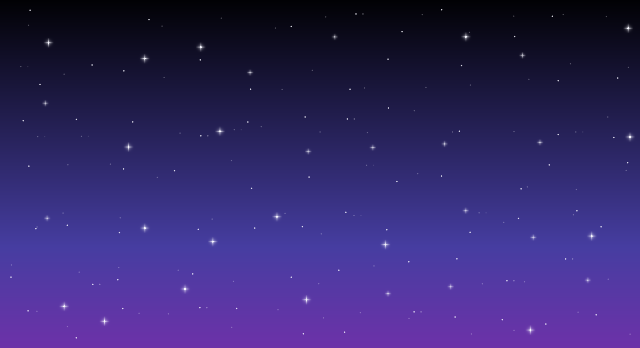
A Shadertoy shader for this background:

```glsl
// A twilight sky, black at the top through indigo to violet at the bottom,
// sprinkled with dots and four-pointed sparkles. Each star layer is a jittered
// grid: a sine hash sets the place, size and brightness in every cell.

const vec3 ZENITH  = vec3(0.004, 0.004, 0.015);
const vec3 INDIGO  = vec3(0.275, 0.240, 0.630);
const vec3 VIOLET  = vec3(0.425, 0.195, 0.660);
const vec3 STARLIGHT = vec3(0.97, 0.97, 1.0);
const float INDIGO_DEPTH = 0.71;

float hash(vec2 p) {
    return fract(sin(dot(p, vec2(127.1, 311.7))) * 43758.55);
}

vec2 hash2(vec2 p) {
    return vec2(hash(p), hash(p + 57.3));
}

// Two linear ramps that meet at the indigo band; depth is 0 at the top
vec3 skyColor(float depth) {
    vec3 upper = mix(ZENITH, INDIGO, clamp(depth / INDIGO_DEPTH, 0.0, 1.0));
    float lower = clamp((depth - INDIGO_DEPTH) / (1.0 - INDIGO_DEPTH), 0.0, 1.0);
    return mix(upper, VIOLET, lower);
}

// Vector from the star of this cell, in units of canvas height
vec2 starOffset(vec2 uv, vec2 grid, vec2 cell, float seed, float margin, float aspect) {
    vec2 place = mix(vec2(margin), vec2(1.0 - margin), hash2(cell + seed));
    return (uv * grid - cell - place) / grid * vec2(aspect, 1.0);
}

float disc(vec2 p, float radius, float pixel) {
    return 1.0 - smoothstep(radius - 0.5 * pixel, radius + 0.5 * pixel, length(p));
}

// Tapering ray along the x axis
float ray(vec2 p, float reach, float pixel) {
    float taper = max(1.0 - abs(p.x) / reach, 0.0);
    return taper * exp(-abs(p.y) / (0.35 * pixel + 0.0005));
}

// Bright core, crossed rays and a soft halo
float sparkle(vec2 p, float size, float pixel) {
    float core = disc(p, 0.18 * size, pixel);
    float rays = 0.8 * max(ray(p, size, pixel), ray(p.yx, size, pixel));
    float halo = 0.32 * exp(-dot(p, p) / (0.3 * size * size));
    return clamp(max(core, rays) + halo, 0.0, 1.0);
}

float sparkleLayer(vec2 uv, vec2 grid, float seed, float aspect, float pixel) {
    vec2 cell = floor(uv * grid);
    vec2 p = starOffset(uv, grid, cell, seed, 0.12, aspect);
    float large = step(0.5, hash(cell + seed + 21.7));
    return sparkle(p, mix(0.0105, 0.0150, large), pixel) * mix(0.75, 1.0, large);
}

// Round dots; some have a faint companion on their right
float dotLayer(vec2 uv, vec2 grid, float seed, float radius, float density,
               float aspect, float pixel) {
    vec2 cell = floor(uv * grid);
    vec2 p = starOffset(uv, grid, cell, seed, 0.17, aspect);
    float pick = hash(cell + seed + 33.1);
    float star = disc(p, radius, pixel) * step(pick, density);
    float companion = disc(p - vec2(0.020, 0.0), radius, pixel);
    return max(star, 0.4 * companion * step(pick, 0.1));
}

void mainImage(out vec4 fragColor, in vec2 fragCoord) {
    vec2 uv = fragCoord / iResolution.xy;
    float aspect = iResolution.x / iResolution.y;
    float pixel = 1.0 / iResolution.y;

    // Sky
    vec3 color = skyColor(1.0 - uv.y);

    // Faint dots, clear dots, then sparkles
    float faint = dotLayer(uv, vec2(13.0, 7.0), 11.0, 0.0018, 0.8, aspect, pixel);
    float clear = dotLayer(uv, vec2(12.0, 7.0), 43.0, 0.0020, 0.9, aspect, pixel);
    float sparkles = sparkleLayer(uv, vec2(8.0, 4.0), 5.0, aspect, pixel);
    color = mix(color, STARLIGHT, 0.28 * faint);
    color = mix(color, STARLIGHT, 0.85 * clear);
    color = mix(color, STARLIGHT, sparkles);

    fragColor = vec4(color, 1.0);
}
```
